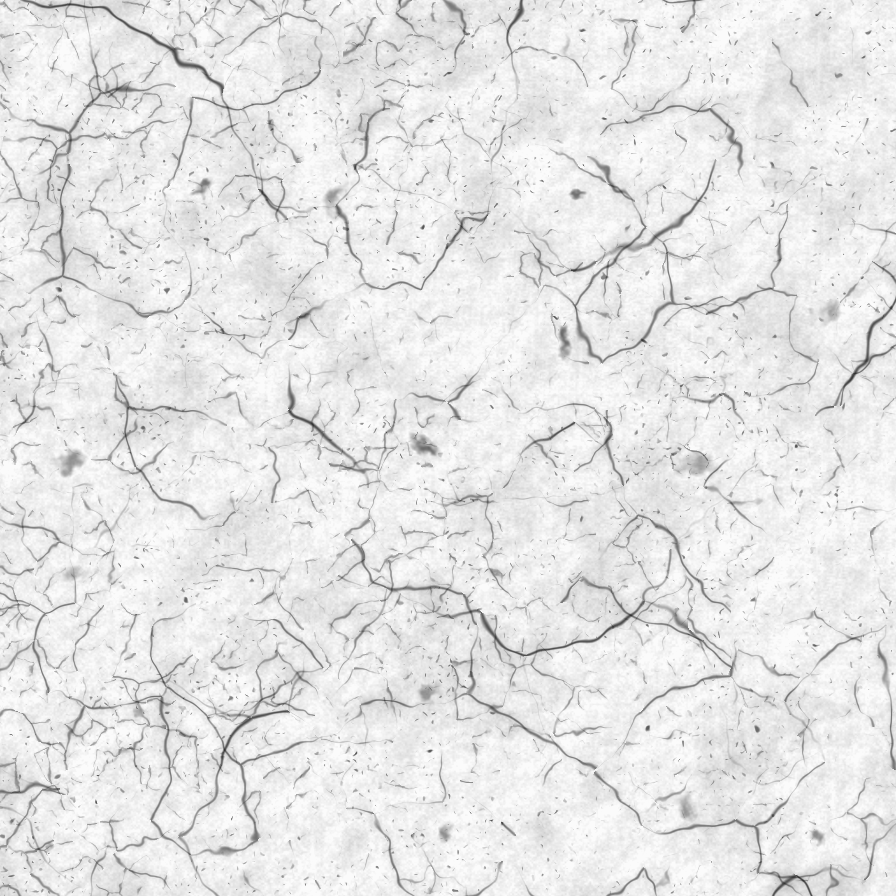
This texture map is drawn by a Shadertoy shader. Its source:

```glsl
float hash(vec2 p) {
    return fract(sin(dot(p, vec2(127.1, 311.7))) * 43758.545);
}

vec2 hash2(vec2 p) {
    return vec2(hash(p), hash(p + 57.3));
}

float noise(vec2 p) {
    vec2 i = floor(p), f = fract(p);
    f = f * f * (3.0 - 2.0 * f);
    return mix(mix(hash(i), hash(i + vec2(1, 0)), f.x),
               mix(hash(i + vec2(0, 1)), hash(i + vec2(1, 1)), f.x), f.y);
}

float fbm(vec2 p) {
    float sum = 0.0, amp = 0.533;
    for (int i = 0; i < 4; i++) {
        sum += amp * noise(p);
        p = mat2(1.6, 1.2, -1.2, 1.6) * p + 13.7;
        amp *= 0.5;
    }
    return sum;
}

// Distance to the nearest cell border (x) and a random value per border (y)
vec2 cellBorder(vec2 p) {
    vec2 home = floor(p), near1 = vec2(9), near2 = vec2(9), id1 = home, id2 = home;
    for (int y = -1; y <= 1; y++)
    for (int x = -1; x <= 1; x++) {
        vec2 id = home + vec2(x, y);
        vec2 r = id + hash2(id) - p;
        if (dot(r, r) < dot(near1, near1)) {
            near2 = near1; id2 = id1;
            near1 = r; id1 = id;
        } else if (dot(r, r) < dot(near2, near2)) {
            near2 = r; id2 = id;
        }
    }
    float d = dot(0.5 * (near1 + near2), normalize(near2 - near1));
    return vec2(d, hash(id1 + id2 + 0.5));
}

// Broken, tapering crack network: dark core plus a faint grey flank
float cracks(vec2 p, float freq, float cut, float width, float depth) {
    vec2 q = p * freq + freq * 3.1;
    vec2 bend = vec2(fbm(q * 1.4), fbm(q * 1.4 + 41.0)) - 0.5;
    vec2 jag = vec2(noise(p * 75.0), noise(p * 75.0 + 23.0)) - 0.5;
    vec2 border = cellBorder(q + 0.55 * bend + 0.0045 * freq * jag);
    float d = border.x / freq;
    float strength = smoothstep(0.0, 0.36, 0.6 * border.y + 0.8 * fbm(q * 2.0 + 7.0) - cut);
    float halfWidth = max(width * (0.4 + 0.6 * strength), 1.2 / iResolution.y);
    float core = 1.0 - smoothstep(0.0, halfWidth, d);
    float flank = exp(-d / (width * 1.5));
    return strength * (depth * core + 0.1 * flank * (1.0 - core));
}

// Scattered elongated spots, one at most per grid cell
float spots(vec2 p, float freq, float share, float size, float soft) {
    vec2 q = p * freq, id = floor(q);
    vec2 r = fract(q) - 0.3 - 0.4 * hash2(id + 19.0);
    float a = 6.283 * hash(id + 3.0);
    r = mat2(cos(a), -sin(a), sin(a), cos(a)) * r * vec2(0.75, 1.35);
    float radius = size * (0.4 + 0.9 * hash(id + 8.0));
    float edge = max(soft * radius, 0.8 * freq / iResolution.y);
    float spot = 1.0 - smoothstep(radius - edge, radius + edge, length(r));
    return spot * step(hash(id), share) * (0.3 + 0.7 * hash(id + 31.0));
}

void mainImage(out vec4 fragColor, in vec2 fragCoord) {
    vec2 p = fragCoord / iResolution.y;
    float busy = fbm(p * 3.0 + 5.0) + 0.3 * (0.5 - p.x);
    float calm = 0.5 - busy;

    // Pale plaster: grain, shallow relief and light mottling
    float grain = 0.5 * (noise(p * 290.0) + noise(p * 510.0 + 9.0)) - 0.5;
    vec2 slant = vec2(0.3, -0.3);
    float relief = fbm(p * 24.0) - fbm(p * 24.0 + slant);
    float ripple = fbm(p * 60.0 + 4.0) - fbm(p * 60.0 + 4.0 + slant);
    float tone = 0.955 + 0.11 * grain + 0.11 * relief + 0.1 * ripple;
    tone -= 0.07 * smoothstep(0.48, 0.8, fbm(p * 15.0 + 2.0));

    // Cracks from long and deep to short hairlines
    float rough = fbm(p * 10.0 + 80.0) - 0.5;
    tone *= 1.0 - cracks(p, 4.4, 0.66, 0.0034, 0.66);
    tone *= 1.0 - cracks(p, 8.5, 0.58 + 0.25 * calm, 0.0026, 0.5);
    tone *= 1.0 - cracks(p, 17.0, 0.69 + 0.4 * calm, 0.0022, 0.42);
    tone *= 1.0 - cracks(p, 38.0, 0.8 + 0.5 * calm - 0.6 * rough, 0.0019, 0.36);

    // Ragged pits and soft smudges
    vec2 fray = vec2(noise(p * 180.0), noise(p * 180.0 + 17.0)) - 0.5;
    vec2 ragged = p + 0.006 * fray;
    float cluster = smoothstep(0.35, 0.65, fbm(p * 14.0 + 33.0));
    tone *= 1.0 - 0.5 * cluster * spots(ragged, 115.0, 0.36, 0.15, 0.6);
    tone *= 1.0 - 0.65 * spots(ragged, 41.0, 0.07, 0.085, 0.6);
    ragged += 0.03 * (vec2(fbm(p * 40.0), fbm(p * 40.0 + 21.0)) - 0.5);
    tone *= 1.0 - 0.55 * spots(ragged, 7.0, 0.24, 0.06, 0.85);

    fragColor = vec4(vec3(clamp(tone, 0.2, 0.985)), 1.0);
}
```
